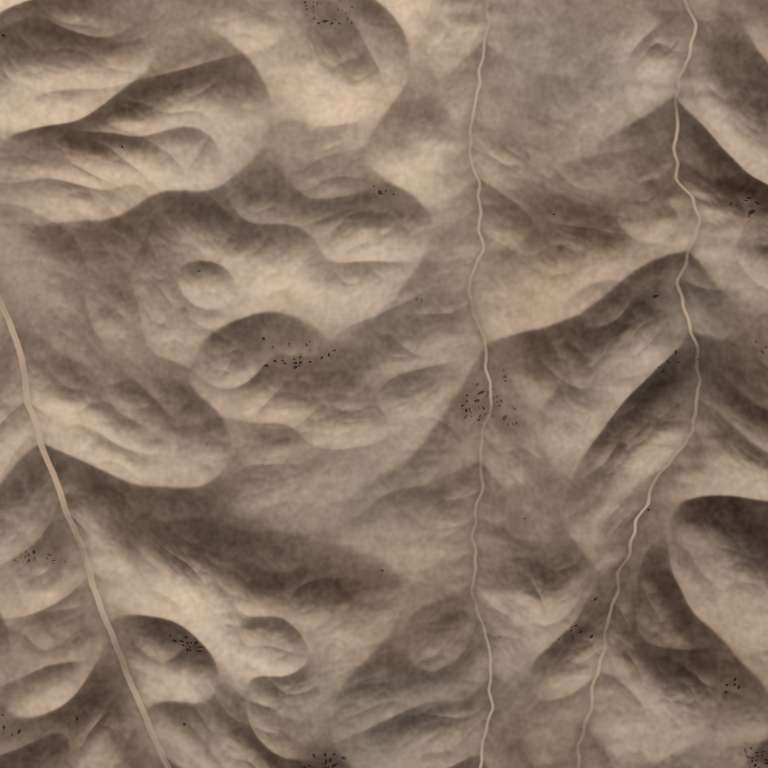
Write a Shadertoy shader that draws this texture.

```glsl
// Eroded desert hills seen from the air, with pale stream beds and a dirt road.
// A warped ridged gradient-noise height field is lit from the top of the canvas;
// spurs bend away from three wandering channels, and scrub dots the shaded slopes.

vec2 hash2(vec2 p) {
    vec3 q = fract(p.xyx * vec3(0.1031, 0.1030, 0.0973));
    q += dot(q, q.yzx + 33.33);
    return fract((q.xx + q.yz) * q.zy);
}

float corner(vec2 cell, vec2 offset) {
    return dot(2.0 * hash2(cell) - 1.0, offset);
}

float gradientNoise(vec2 p) {
    vec2 i = floor(p), f = p - i;
    vec2 u = f * f * f * (f * (f * 6.0 - 15.0) + 10.0);
    vec2 x = vec2(1.0, 0.0), y = vec2(0.0, 1.0);
    return mix(mix(corner(i, f), corner(i + x, f - x), u.x),
               mix(corner(i + y, f - y), corner(i + 1.0, f - 1.0), u.x), u.y);
}

// Horizontal distances to the road and the two streams
vec3 channelDistance(vec2 p) {
    vec3 x = vec3(0.215 - 0.36 * p.y, 0.635, 0.745 + 0.15 * smoothstep(0.0, 0.5, p.y));
    for (int i = 0; i < 3; i++) {
        float lane = float(i) * 7.37 + 3.4;
        float wander = i == 0 ? 0.4 : 1.0;
        x[i] += wander * (0.08 * gradientNoise(vec2(p.y * 4.5, lane))
              + 0.022 * gradientNoise(vec2(p.y * 15.0, lane + 2.0))
              + 0.007 * gradientNoise(vec2(p.y * 45.0, lane + 4.0)));
    }
    return abs(p.x - x);
}

float terrainHeight(vec2 p) {
    vec3 channels = channelDistance(p);
    float d = min(channels.x, min(channels.y, channels.z));

    // Spurs fall away on both sides of a channel
    vec2 q = vec2(p.x * 0.85, p.y + 0.075 * (1.0 - exp(-d / 0.11)));
    q += 0.075 * vec2(gradientNoise(p * 4.0), gradientNoise(p * 4.0 + 17.3));
    q += 0.008 * vec2(gradientNoise(p * 14.0 + 5.1), gradientNoise(p * 14.0 + 31.7));

    // Sharp crests, rounded valley floors; small ridges fade out at the large crests
    float height = 0.0, frequency = 4.8, steepness = 1.0, flank = 1.0;
    for (int i = 0; i < 5; i++) {
        float n = gradientNoise(q * frequency + float(i) * vec2(19.7, 7.3));
        float ridge = sqrt(n * n + 0.0001);
        height -= flank * steepness / frequency * ridge;
        if (i < 2) flank *= mix(0.35, 1.0, smoothstep(0.0, 0.22, ridge));
        q = mat2(0.8, 0.6, -0.6, 0.8) * q;
        frequency *= 1.95;
        steepness *= 0.58;
    }
    return height * mix(0.6, 1.0, smoothstep(0.0, 0.06, d));
}

// Clustered specks of shrub, one at most per jittered cell
float scrub(vec2 p) {
    vec2 warped = p + 0.012 * vec2(gradientNoise(p * 45.0), gradientNoise(p * 45.0 + 9.4));
    vec2 cell = floor(warped * 150.0);
    vec2 r = hash2(cell + 71.0);
    float cluster = smoothstep(0.22, 0.5, gradientNoise(p * vec2(6.0, 11.0) + 40.6));
    float radius = 0.15 + 0.25 * r.x;
    float d = length(fract(warped * 150.0) - 0.3 - 0.4 * r);
    float present = step(hash2(cell + 13.0).x, 0.6 * cluster);
    return present * (1.0 - smoothstep(radius - 0.15, radius + 0.15, d));
}

void mainImage(out vec4 fragColor, in vec2 fragCoord) {
    vec2 p = fragCoord / iResolution.y;

    // Slope toward the light
    vec2 lightStep = 0.0016 * normalize(vec2(0.1, 1.0));
    float slope = (terrainHeight(p - lightStep) - terrainHeight(p + lightStep)) / 0.0032;
    float tone = 0.47 + 0.58 * slope / sqrt(1.0 + 0.6 * slope * slope);

    // Broad soil changes and fine grain
    tone += 0.26 * gradientNoise(p * 2.5 + 8.2) + 0.20 * (p.y - p.x);
    tone += 0.15 * gradientNoise(p * 60.0) + 0.14 * gradientNoise(p * 135.0);
    vec3 shadedSoil = vec3(0.35, 0.29, 0.25);
    vec3 sunlitSoil = vec3(0.77, 0.68, 0.59);
    vec3 color = mix(shadedSoil, sunlitSoil, max(tone, -0.35));
    color += vec3(0.035, 0.0, -0.02) * gradientNoise(p * 5.0 + 23.0);

    // Scrub keeps to the darker slopes
    float shade = 1.0 - smoothstep(0.15, 0.45, tone);
    color = mix(color, vec3(0.15, 0.12, 0.10), 0.8 * shade * scrub(p));

    // Pale channel beds with faint dark banks
    vec3 d = channelDistance(p);
    vec3 halfWidth = vec3(0.0042, 0.0019, 0.0022);
    for (int i = 0; i < 3; i++) {
        float bed = 1.0 - smoothstep(halfWidth[i] - 0.0016, halfWidth[i] + 0.0016, d[i]);
        float wear = 0.6 + 0.9 * gradientNoise(vec2(p.y * 16.0, float(i) * 5.0 + 0.5));
        color *= 1.0 - 0.10 * exp(-pow(d[i] / 0.009, 2.0));
        color = mix(color, vec3(0.73, 0.63, 0.54), bed * clamp(wear, 0.25, 0.9));
    }

    fragColor = vec4(clamp(color, 0.0, 1.0), 1.0);
}
```
